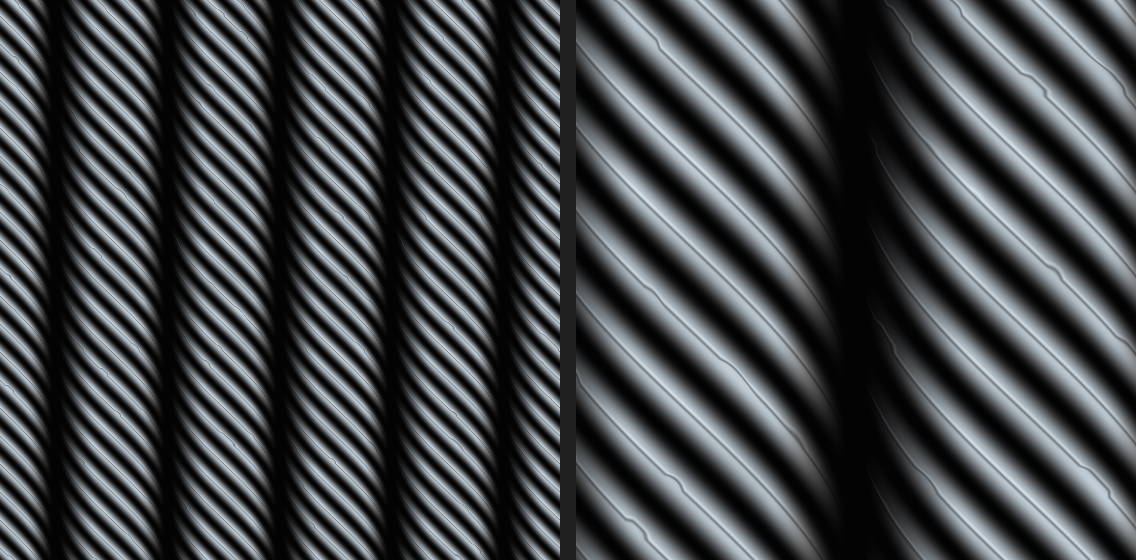
Left, the full canvas; right, a detail of the centre.
Reproduce this pattern procedurally as a three.js fragment shader.

```glsl
// Upright twisted steel ropes: each column is a cylinder wrapped in helical strands.
// The strand phase follows asin() across the column, and a highlight slides over each
// rounded strand as the cylinder turns away; wrapping gradient noise adds slight wear.
varying vec2 vUv;

const float PI = 3.14159265;
const float ROPES = 5.0;             // columns across
const float STRANDS = 20.0;          // strands up each column
const float TWIST = 0.95;            // strand slope at the column centre
const float PHASE = 0.427;           // height of the first crest, in strands
const float ROUNDNESS = 1.12;        // falloff exponent of the strand highlight
const float HIGHLIGHT_SHIFT = 0.15;  // drift of the highlight across a strand
const float CREASE_WIDTH = 0.024;    // half width of the crest line, in strands
const float CREASE_DEPTH = 0.36;
const float RIM_LIGHT = 0.09;
const float GLOSS = 0.80;            // brightest metal value
const float JOG = 0.07;              // sideways nicks of the crest line
const float TONE_WEAR = 0.10;        // uneven brightness
const vec3 SHADOW = vec3(0.010, 0.010, 0.013);
const vec3 NEUTRAL = vec3(0.97, 0.99, 1.00);
const vec3 COOL_STEEL = vec3(0.91, 0.97, 1.01);
const vec3 WARM_STEEL = vec3(1.00, 0.97, 0.95);

vec2 hashGradient(vec2 cell) {
  float h = fract(sin(dot(cell, vec2(127.1, 311.7))) * 4375.85);
  return vec2(cos(2.0 * PI * h), sin(2.0 * PI * h));
}

float cornerNoise(vec2 cell, vec2 corner, vec2 f, vec2 period) {
  return dot(hashGradient(mod(cell + corner, period)), f - corner);
}

// Gradient noise that wraps after a whole number of cells.
float tiledNoise(vec2 uv, vec2 period) {
  vec2 p = uv * period;
  vec2 cell = floor(p);
  vec2 f = p - cell;
  vec2 w = f * f * f * (f * (f * 6.0 - 15.0) + 10.0);
  float low = mix(cornerNoise(cell, vec2(0.0, 0.0), f, period),
                  cornerNoise(cell, vec2(1.0, 0.0), f, period), w.x);
  float high = mix(cornerNoise(cell, vec2(0.0, 1.0), f, period),
                   cornerNoise(cell, vec2(1.0, 1.0), f, period), w.x);
  return mix(low, high, w.y);
}

float bell(float x, float width) {
  return exp(-x * x / (width * width));
}

void main() {
  // Position across the rope: -1 at its left side, 1 at its right side.
  float across = 2.0 * fract(vUv.x * ROPES + 0.5) - 1.0;

  // Signed distance from the strand crest, in strand heights.
  float wrap = TWIST * asin(clamp(across, -1.0, 1.0)) * 0.5 / ROPES;
  float strand = fract((vUv.y + wrap) * STRANDS - PHASE + 0.5) - 0.5;

  // Rounded strand with a sliding highlight.
  float lit = strand + HIGHLIGHT_SHIFT * across;
  float body = max(cos(PI * strand), 0.0) * max(cos(PI * lit), 0.0);
  float metal = GLOSS * pow(body, ROUNDNESS);

  // Cylinder shading: a soft left flank and a slightly brighter right one.
  float flank = smoothstep(-0.97, -0.30, across) * (1.0 - smoothstep(0.48, 0.96, across));
  metal *= flank * (1.0 + TONE_WEAR * tiledNoise(vUv, vec2(10.0, 15.0)));

  // Fine crease on the crest with a light rim, nicked here and there.
  float nick = JOG * smoothstep(0.28, 0.42, tiledNoise(vUv, vec2(20.0, 25.0)));
  float crest = strand - nick;
  float rimReach = smoothstep(-0.97, -0.82, across) * (1.0 - smoothstep(0.45, 0.85, across));
  metal *= 1.0 - CREASE_DEPTH * bell(crest, CREASE_WIDTH);
  metal += RIM_LIGHT * rimReach * bell(crest - 2.0 * CREASE_WIDTH, CREASE_WIDTH);

  // Cool steel in the light, a warmer grey at the right-hand strand ends.
  vec3 tint = mix(NEUTRAL, COOL_STEEL, smoothstep(0.1, 0.6, metal));
  tint = mix(tint, WARM_STEEL, smoothstep(0.5, 0.85, across));
  gl_FragColor = vec4(SHADOW + metal * tint, 1.0);
}
```
